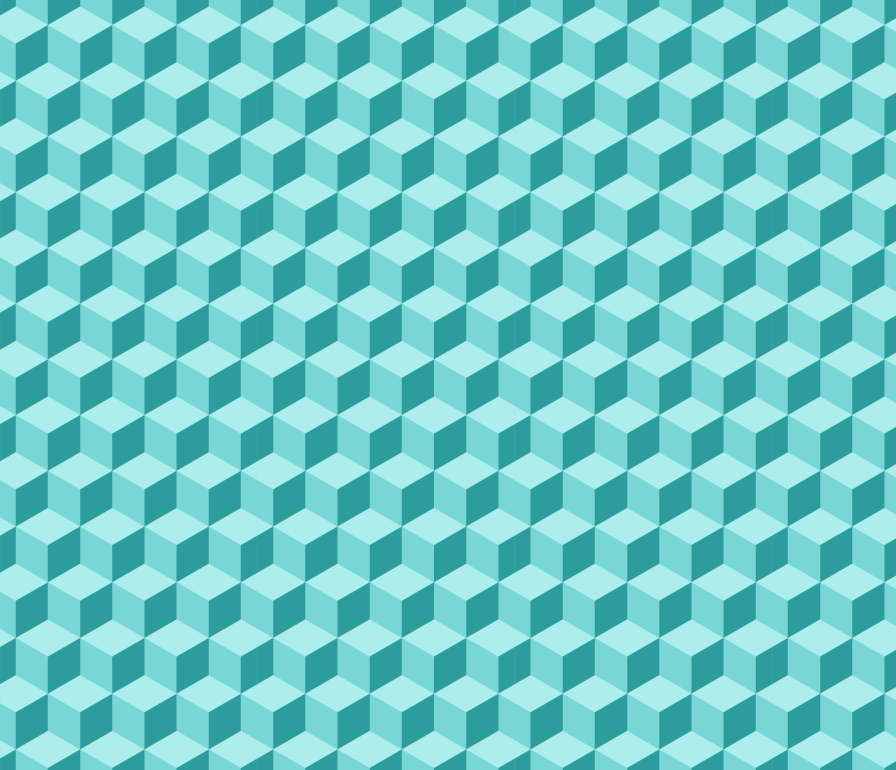
Write a WebGL 1 fragment shader that draws this pattern.

```glsl
precision highp float;
// Isometric tumbling-block cubes in three shades of teal.
uniform vec2 u_resolution;

// Offset from the centre of the nearest pointy-topped hexagon, one unit wide.
vec2 hexOffset(vec2 p) {
  vec2 cell = vec2(1.0, sqrt(3.0));
  vec2 a = mod(p + 0.5 * cell, cell) - 0.5 * cell;
  vec2 b = mod(p, cell) - 0.5 * cell;
  return dot(a, a) < dot(b, b) ? a : b;
}

// Each hexagon is a cube: light top, mid left face, dark right face.
vec3 cubeColor(vec2 p) {
  vec2 h = hexOffset(p);
  if (h.y > abs(h.x) / sqrt(3.0)) return vec3(0.68, 0.933, 0.931);
  return h.x < 0.0 ? vec3(0.47, 0.842, 0.841) : vec3(0.178, 0.61, 0.612);
}

void main() {
  // Cube widths, measured from the top left corner with y pointing up.
  float scale = 13.925 / u_resolution.x;
  vec2 p = (gl_FragCoord.xy - vec2(0.0, u_resolution.y)) * scale;

  // Average a 4 by 4 grid of samples to soften every edge.
  vec3 color = vec3(0.0);
  for (int i = 0; i < 4; i++) {
    for (int j = 0; j < 4; j++) {
      vec2 jitter = (vec2(float(i), float(j)) - 1.5) * 0.32 * scale;
      color += cubeColor(p + jitter - vec2(0.245, -0.677)) / 16.0;
    }
  }

  // Barely visible vertical seam after every fourth cube.
  float seamDistance = abs(mod(p.x + 2.0, 4.0) - 2.0);
  float seam = 1.0 - smoothstep(0.0, 0.03, seamDistance);
  color = mix(color, vec3(0.47, 0.842, 0.841), 0.07 * seam);

  gl_FragColor = vec4(color, 1.0);
}
```
